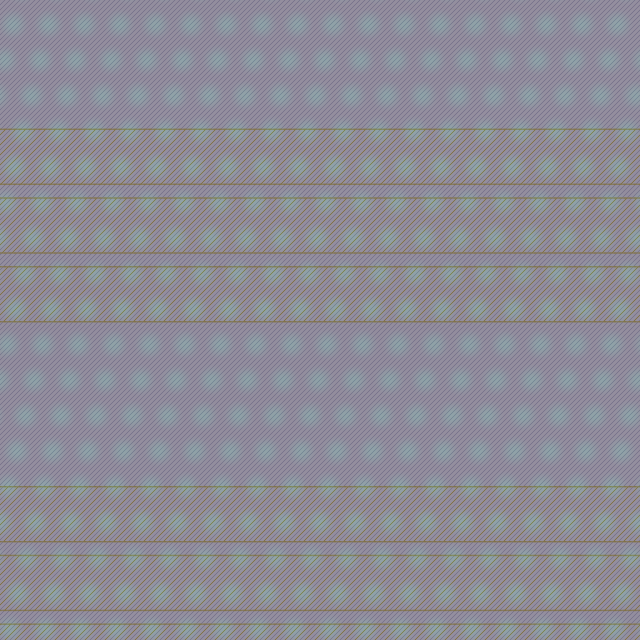
Reproduce this pattern procedurally as a Shadertoy shader.

```glsl
#define DOTS 18.0            // glow dots across and down
#define DOT_ORIGIN vec2(0.27, 0.31)
#define ROW_SHIFT 0.241      // sideways step per row, in dot cells
#define DOT_RADIUS 0.50
#define HATCH 128.0          // diagonal threads across
#define BAND_UNIT 0.02148    // bands are 4 units tall, 1 unit apart
#define BAND_TOP 0.798
#define EDGE_HALF 0.0011     // half width of the band edge lines

const vec3 LILAC = vec3(0.580, 0.557, 0.620);
const vec3 SHADE = vec3(0.480, 0.460, 0.553);
const vec3 OCHRE = vec3(0.505, 0.445, 0.280);
const vec3 TEAL_TINT = vec3(-0.015, 0.080, 0.038);

// Coverage of a stripe of the given half width, blurred over one pixel
float stripe(float dist, float halfWidth, float pixel) {
    return clamp((halfWidth - dist) / pixel + 0.5, 0.0, 1.0);
}

// Distance to the nearest whole number of periods
float threadDistance(float phase) {
    return abs(fract(phase + 0.5) - 0.5);
}

// Soft round dots on a sheared grid
float glowDots(vec2 p) {
    vec2 q = p * DOTS - DOT_ORIGIN;
    float row = floor(q.y + 0.5);
    q.x -= row * ROW_SHIFT;
    vec2 cell = fract(q + 0.5) - 0.5;
    return 1.0 - smoothstep(0.0, DOT_RADIUS, length(cell));
}

// Signed distance to groups of three bands, negative inside
float bandDistance(float y) {
    float s = mod((BAND_TOP - y) / BAND_UNIT + 6.0, 26.0) - 6.0;
    float k = clamp(floor((s - 2.0) / 5.0 + 0.5), 0.0, 2.0);
    return (abs(s - 2.0 - 5.0 * k) - 2.0) * BAND_UNIT;
}

void mainImage(out vec4 fragColor, in vec2 fragCoord) {
    vec2 p = fragCoord / iResolution.y;
    float pixel = 1.0 / iResolution.y;

    // Ground with a faint uneven tone
    float tone = sin(p.y * 9.0 + 1.2 * sin(p.x * 4.0)) + 0.5 * sin(p.x * 11.0 - p.y * 17.0);
    vec3 color = LILAC + 0.002 * tone;

    // Diagonal threads: inside the bands every second one is ochre
    float phase = (p.x - p.y) * HATCH;
    float thread = stripe(threadDistance(phase), 0.125, HATCH * pixel);
    float isOdd = mod(floor(phase + 0.5), 2.0);
    float band = bandDistance(p.y);
    float inside = stripe(band, 0.0, pixel);
    color = mix(color, mix(SHADE, OCHRE, isOdd * inside), thread);

    // Broken ochre lines along the band edges
    float dash = 0.85 + 0.15 * cos(p.x * HATCH * 6.28318);
    color = mix(color, OCHRE, stripe(abs(band), EDGE_HALF, pixel) * dash);

    // Teal glow over the weave
    color += TEAL_TINT * glowDots(p);
    fragColor = vec4(color, 1.0);
}
```
